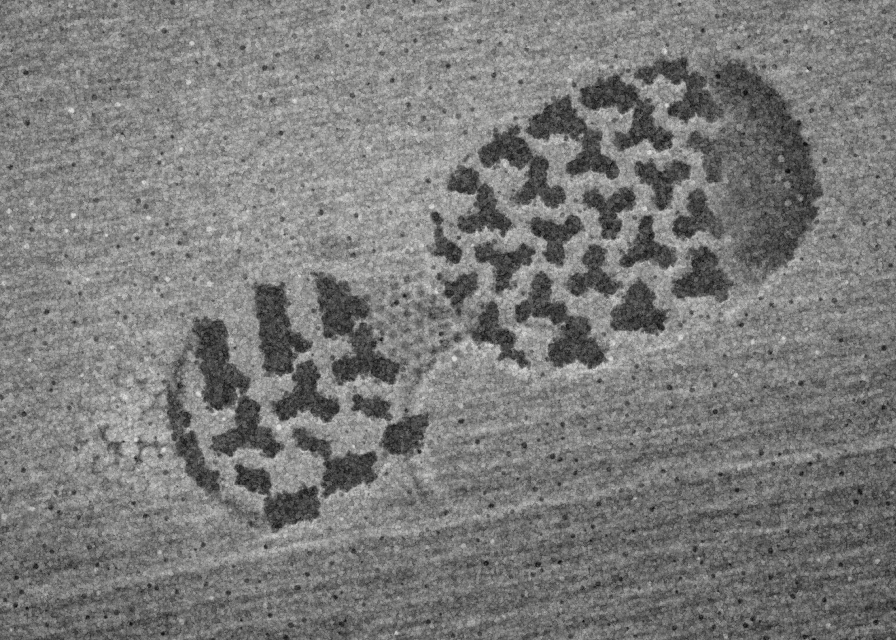
Write a Shadertoy shader that draws this texture.

```glsl
// Boot print pressed into streaked grey sand, with lug pits, an arch and a scraped toe.

const float CANVAS_WIDTH = 7.68;
const vec2 FORE_CENTRE = vec2(5.36, 3.66);
const vec2 FORE_AXIS = vec2(0.906, 0.423);
const vec2 FORE_RADII = vec2(1.67, 1.12);
const vec2 FORE_ORIGIN = vec2(4.77, 3.46);
const vec2 FORE_COLUMN = vec2(0.45, 0.24);
const vec2 FORE_ROW = vec2(0.28, -0.36);
const float FORE_SHIFT[5] = float[5](0.25, 0.28, 0.0, 0.1, 0.33);
const vec2 HEEL_CENTRE = vec2(2.55, 2.04);
const float HEEL_RADIUS = 1.11;
const vec2 HEEL_COLUMN = vec2(0.505, 0.31);
const vec2 HEEL_ROWS[4] = vec2[4](vec2(2.35, 2.67), vec2(2.62, 2.09), vec2(2.68, 1.69), vec2(3.0, 1.44));
const vec2 ARCH_CENTRE = vec2(3.52, 2.70);
const vec2 SCRAPE_CENTRE = vec2(4.40, 1.79);
const float SCRAPE_RADIUS = 0.84;
const float STREAK_SLOPE = 0.18;
const float PIT_TONE = 0.26;
const float RIDGE_TONE = 0.58;

vec2 hash2(vec2 cell) {
  vec3 h = fract(cell.xyx * vec3(0.1031, 0.1030, 0.0973));
  h += dot(h, h.yzx + 33.33);
  return fract((h.xx + h.yz) * h.zy);
}

// Distance to the nearest scattered point, and its random value
vec2 cellular(vec2 p) {
  vec2 cell = floor(p), nearest = vec2(8.0, 0.0);
  for (int i = 0; i < 9; i++) {
    vec2 corner = cell + vec2(i % 3 - 1, i / 3 - 1);
    vec2 seed = hash2(corner + 50.0);
    float d = length(corner + seed - p);
    if (d < nearest.x) nearest = vec2(d, fract(seed.x * 7.3 + seed.y * 3.7));
  }
  return nearest;
}

float waves(vec2 p) {
  return (sin(p.x * 2.1 + 1.7 * sin(p.y * 1.3)) + sin(p.y * 3.7 + 1.3 * sin(p.x * 2.9))
    + 0.6 * sin(p.x * 6.1 - p.y * 5.3)) / 2.6;
}

float inside(float d, float soft) { return 1.0 - smoothstep(-soft, soft, d); }

float band(float d, float width) { return exp(-d * d / (width * width)); }

float glow(vec2 p, vec2 centre, vec2 radii) { return band(length((p - centre) / radii), 1.0); }

float segment(vec2 p, vec2 end) {
  return length(p - end * clamp(dot(p, end) / dot(end, end), 0.0, 1.0));
}

float box(vec2 p, vec2 halfSize) {
  vec2 q = abs(p) - halfSize;
  return length(max(q, 0.0)) + min(max(q.x, q.y), 0.0) - 0.02;
}

// Three-armed lug: stem down and two arms up, or flipped
float star(vec2 p, float reach, float flip) {
  p = vec2(abs(p.x), p.y * flip);
  return min(segment(p, vec2(0.0, -reach)), segment(p, reach * vec2(0.9, 0.5)));
}

float foreOutline(vec2 p) {
  vec2 q = p - FORE_CENTRE;
  q = abs(vec2(dot(q, FORE_AXIS), dot(q, vec2(-FORE_AXIS.y, FORE_AXIS.x)))) / FORE_RADII;
  return (pow(pow(q.x, 2.6) + pow(q.y, 2.6), 1.0 / 2.6) - 1.0) * FORE_RADII.y;
}

float pits(vec2 p) {
  float fore = 9.0, heel = 9.0;
  for (int row = -2; row <= 2; row++)
    for (int column = -2; column <= 3; column++) {
      float c = float(column) * (row == 2 ? 1.2 : 1.0) + FORE_SHIFT[row + 2];
      vec2 q = p - FORE_ORIGIN - float(row) * FORE_ROW - c * FORE_COLUMN;
      float lug = star(q, 0.175, row == 0 ? 1.0 : -1.0) - 0.08;
      if (abs(row) == 2) lug = star(q, 0.14, -1.0) - 0.115;
      fore = min(fore, lug);
    }
  for (int row = 0; row < 4; row++)
    for (int column = -2; column <= 1; column++) {
      vec2 q = p - HEEL_ROWS[row] - float(column) * HEEL_COLUMN;
      float lug = star(q, 0.21, -1.0) - 0.095;
      if (row == 0) lug = min(box(q + vec2(0.15 * q.y, 0.0), vec2(0.11, 0.36)), segment(q, vec2(0.24, -0.15)) - 0.07);
      if (row == 2) lug = box(q + vec2(0.0, 0.4 * q.x), vec2(0.13, 0.07));
      if (row == 3) lug = box(q - vec2(0.0, 0.25 * q.x), vec2(0.2, 0.12));
      heel = min(heel, lug);
    }
  return min(max(fore, foreOutline(p)), max(heel, length(p - HEEL_CENTRE) - HEEL_RADIUS));
}

void mainImage(out vec4 fragColor, in vec2 fragCoord) {
  vec2 p = fragCoord / iResolution.x * CANVAS_WIDTH;
  vec2 coarse = cellular(p * 11.0), grain = cellular(p * 25.0), fine = cellular(p * 55.0);

  // Sand tone, raked streaks and the raised furrow
  float across = p.y - STREAK_SLOPE * p.x + 0.03 * waves(p * 0.8);
  float low = 1.0 - smoothstep(0.7, 2.8, p.y - 0.22 * (p.x - 4.0));
  float tone = 0.535 - 0.11 * low + 0.015 * waves(p * 1.4);
  tone += 0.09 * glow(p, vec2(3.7, 3.5), vec2(2.6, 1.5)) + 0.11 * glow(p, vec2(2.3, 1.4), vec2(1.4, 0.8));
  tone -= 0.05 * smoothstep(2.5, 4.6, length(p - vec2(3.84, 2.75)));
  tone += (0.012 + 0.018 * low) * (sin(across * 19.0) + sin(across * 43.0 + waves(p)));
  tone += 0.14 * (cellular(vec2(p.x * 3.0, across * 20.0)).x - 0.45);
  tone += 0.08 * band(across - 0.33, 0.07);

  // Broken crust beside the heel
  tone += glow(p, vec2(1.15, 1.75), vec2(0.5, 0.55)) * (0.08 - 0.3 * smoothstep(0.45, 0.8, cellular(p * 9.0).x));

  // Pressed soles with raised ridges and a lit lip
  float ragged = 0.07 * (coarse.x - 0.45) + 0.04 * (grain.x - 0.45) + 0.015 * waves(p * 5.0);
  float outline = foreOutline(p) + ragged;
  float heelEdge = length(p - HEEL_CENTRE) - HEEL_RADIUS + ragged;
  tone = mix(tone, RIDGE_TONE, 0.8 * inside(min(outline, heelEdge), 0.06));
  tone += 0.10 * band(outline - 0.04, 0.035) * smoothstep(0.2, 0.8, FORE_CENTRE.y - p.y);
  float heelSide = smoothstep(0.4, 0.8, dot(normalize(p - HEEL_CENTRE), vec2(-0.93, -0.37)));
  tone -= 0.24 * heelSide * band(heelEdge + 0.06, 0.06);

  // Waffled arch, smears and the curved scrape
  vec2 waffle = mat2(0.9, -0.42, 0.42, 0.9) * p * 8.0;
  waffle.x += 0.5 * mod(floor(waffle.y), 2.0);
  float dots = inside(length(fract(waffle) - 0.5) - 0.3, 0.15);
  tone -= (0.03 + 0.15 * dots) * smoothstep(0.25, 0.6, glow(p, ARCH_CENTRE, vec2(0.65, 0.5)));
  tone -= 0.15 * (glow(p, vec2(3.8, 2.79), vec2(0.28, 0.1)) + glow(p, vec2(2.9, 3.34), vec2(0.25, 0.09)));
  vec2 scrape = p - SCRAPE_CENTRE;
  float arc = length(scrape) - SCRAPE_RADIUS;
  tone += smoothstep(-0.2, 0.3, scrape.y - scrape.x) * (0.08 * band(arc, 0.05) - 0.12 * band(arc - 0.1, 0.04));

  // Scraped toe, darker towards its wall
  float toe = inside(outline, 0.04) * smoothstep(5.95, 6.35, p.x + 0.12 * waves(p * 2.5));
  toe *= smoothstep(2.8, 3.5, p.y);
  float toeTone = mix(0.42, 0.26, smoothstep(-0.38, -0.03, outline));
  tone = mix(tone, toeTone + 0.16 * step(0.8, coarse.y) * inside(coarse.x - 0.35, 0.1), toe);

  // Lug pits and light on their lower edges
  float pit = inside(pits(p) + ragged, 0.025);
  float lip = inside(pits(p + vec2(-0.02, 0.06)) + ragged, 0.04);
  tone += 0.09 * max(lip - pit, 0.0) * (1.0 - toe);
  tone = mix(tone, PIT_TONE + 0.06 * (coarse.y - 0.5), pit * (1.0 - 0.6 * toe));

  // Grains, dark grit and pale chips
  tone += 0.1 * (0.86 - grain.x - fine.x) + 0.13 * (grain.y + fine.y - 1.0);
  vec2 grit = cellular(p * 6.5 + 9.0);
  float speck = inside(grit.x - 0.03 - 0.13 * fract(grit.y * 9.0), 0.06);
  tone += speck * (grit.y > 0.92 ? 0.2 : -0.22 * step(0.4, grit.y)) * (1.0 - pit);
  fragColor = vec4(clamp(tone, 0.06, 0.85) * vec3(1.0, 1.0, 0.992), 1.0);
}
```
